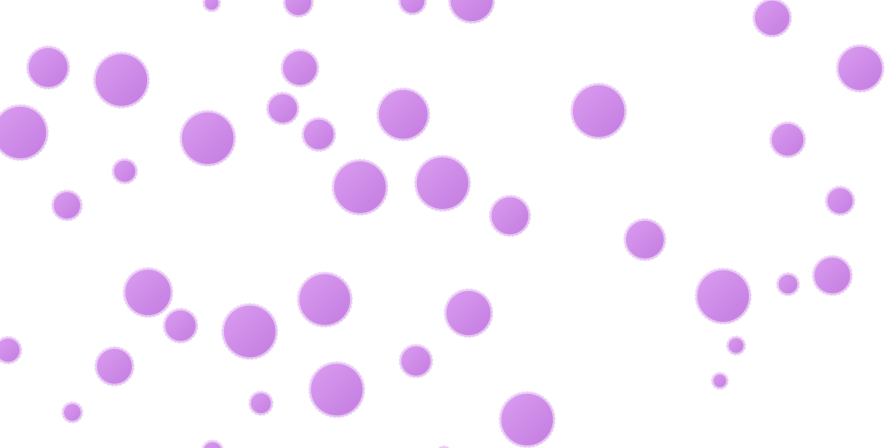
This pattern is drawn by a WebGL 2 fragment shader. Its source:

```glsl
#version 300 es
precision highp float;
// Scattered lilac discs of mixed sizes with pale soft rims on white.

uniform vec2 u_resolution;
out vec4 fragColor;

const int DISC_COUNT = 64;

// Integer hash giving a value from 0 to 1.
float hash(uint n) {
    n = n * 747796405u + 2891336453u;
    n = ((n >> ((n >> 28u) + 4u)) ^ n) * 277803737u;
    n = (n >> 22u) ^ n;
    return float(n >> 8u) / 16777216.0;
}

// Centre in xy, radius in z; sizes are spread evenly and capped.
vec3 disc(int i, float aspect) {
    uint seed = uint(i) * 2u + 101u;
    vec2 random = vec2(hash(seed), hash(seed + 1u));
    vec2 centre = mix(vec2(-0.03), vec2(aspect, 1.0) + 0.03, random);
    float size = fract(float(i) * 0.618034 + 0.3);
    return vec3(centre, min(0.064, mix(0.02, 0.085, size)));
}

// A disc is kept only if it touches no earlier candidate.
bool isFree(int index, vec3 self, float aspect) {
    for (int j = 0; j < index; j++) {
        vec3 other = disc(j, aspect);
        if (distance(self.xy, other.xy) < self.z + other.z + 0.002) return false;
    }
    return true;
}

// Diagonal lilac gradient, light at the upper left.
vec3 lilac(vec2 local) {
    float slope = dot(local, vec2(0.354, -0.354)) + 0.5;
    return mix(vec3(0.845, 0.60, 0.935), vec3(0.775, 0.50, 0.885), slope);
}

void main() {
    vec2 p = gl_FragCoord.xy / u_resolution.y;
    float aspect = u_resolution.x / u_resolution.y;
    float pixel = 1.0 / u_resolution.y;
    vec3 color = vec3(1.0);

    for (int i = 0; i < DISC_COUNT; i++) {
        vec3 d = disc(i, aspect);
        vec2 offset = p - d.xy;
        float depth = d.z - length(offset);
        if (depth < -0.006 || !isFree(i, d, aspect)) continue;

        // Slightly scalloped translucent rim around a crisp core.
        float lobes = floor(d.z * 650.0);
        float angle = atan(offset.y, offset.x + 1e-6);
        float wavyDepth = depth + 0.0007 * sin(angle * lobes);
        float rim = 0.48 * smoothstep(-0.5 * pixel, 0.003 + 0.5 * pixel, wavyDepth);
        float core = smoothstep(-0.7 * pixel, 0.7 * pixel, depth - 0.0065);
        color = mix(color, lilac(offset / d.z), mix(rim, 1.0, core));
    }

    fragColor = vec4(color, 1.0);
}
```
